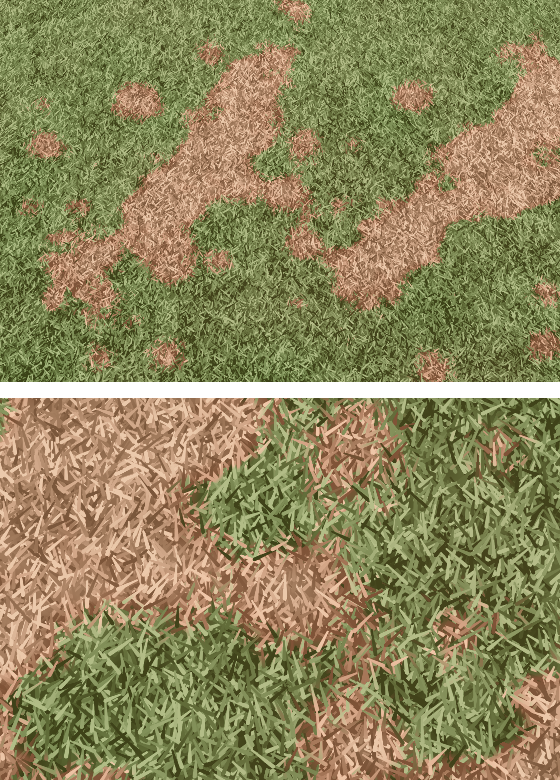
Top: the whole. Bottom: its middle third, enlarged.
A Shadertoy shader for this texture:

```glsl
// Lawn with irregular patches of dry, straw coloured grass.
// Layers of short random blades carry a tone and a dryness; patches are
// noise-warped diagonal bands and scattered spots, seen in mild perspective.
#define BLADE_CELL 0.016
#define BLADE_LAYERS 6
#define BLADE_WIDTH 0.13
#define BLADE_SPREAD 2.5
#define PERSPECTIVE 0.35
#define BAND_RADIUS 0.122
#define BAND_ROUGHNESS 0.38
#define SPOT_CELL 0.17
#define SPOT_CHANCE 0.34
#define EDGE_SCATTER 0.055
#define CLUMP_CONTRAST 0.34
#define TONE_CONTRAST 1.22

vec3 hash3(vec2 p) {
    vec3 q = fract(p.xyx * vec3(0.1031, 0.1030, 0.0973));
    q += dot(q, q.yxz + 33.33);
    return fract((q.xxy + q.yzz) * q.zyx);
}

float noise(vec2 p) {
    vec2 i = floor(p), f = fract(p);
    f = f * f * (3.0 - 2.0 * f);
    vec2 e = vec2(0.0, 1.0);
    return mix(mix(hash3(i).x, hash3(i + e.yx).x, f.x),
               mix(hash3(i + e.xy).x, hash3(i + e.yy).x, f.x), f.y);
}

float fbm(vec2 p) {
    float sum = 0.0, amp = 0.5;
    for (int i = 0; i < 4; i++) {
        sum += amp * noise(p);
        p = p * 2.03 + 17.3;
        amp *= 0.5;
    }
    return sum / 0.9375;
}

// Signed distance to the dry patches, negative inside
float patchDistance(vec2 p) {
    vec2 flatP = p * vec2(1.0, 1.25);
    float rough = fbm(flatP * 6.5 + 40.0) - 0.5;
    float d = 1.0;

    // Two large bands rising to the right
    for (int i = 0; i < 2; i++) {
        float k = float(i);
        vec2 rel = p - vec2(0.24 + 0.72 * k, 0.31);
        vec2 axis = vec2(0.40 + 0.14 * k, 0.43);
        float h = clamp(dot(rel, axis) / dot(axis, axis), 0.0, 1.0);
        float band = length(rel - axis * h) - BAND_RADIUS + 0.025 * h;
        d = min(d, band + rough * BAND_ROUGHNESS);
    }

    // Small scattered spots
    vec2 cell = floor(flatP / SPOT_CELL);
    for (int y = -1; y <= 1; y++)
    for (int x = -1; x <= 1; x++) {
        vec2 id = cell + vec2(x, y);
        vec3 rnd = hash3(id + 71.0);
        vec2 center = (id + 0.2 + 0.6 * rnd.xy) * SPOT_CELL;
        float radius = mix(0.022, 0.05, hash3(id + 135.0).x);
        float spot = length(flatP - center) - radius + rough * 0.12;
        if (rnd.z < SPOT_CHANCE) d = min(d, spot);
    }
    return d;
}

// Tone 0..1 to colour
vec3 greenRamp(float t) {
    vec3 c = mix(vec3(0.25, 0.26, 0.10), vec3(0.38, 0.42, 0.22), smoothstep(0.0, 0.2, t));
    c = mix(c, vec3(0.51, 0.565, 0.35), smoothstep(0.2, 0.55, t));
    return mix(c, vec3(0.70, 0.74, 0.53), smoothstep(0.55, 1.0, t));
}

vec3 strawRamp(float t) {
    vec3 c = mix(vec3(0.48, 0.34, 0.23), vec3(0.63, 0.48, 0.36), smoothstep(0.0, 0.28, t));
    c = mix(c, vec3(0.82, 0.66, 0.54), smoothstep(0.28, 0.72, t));
    return mix(c, vec3(0.92, 0.79, 0.67), smoothstep(0.72, 1.0, t));
}

// Topmost blade at q: x = tone, y = random for the edge scatter
vec2 bladeField(vec2 q, float pixel) {
    vec2 result = vec2(0.18, 0.5);
    for (int layer = 0; layer < BLADE_LAYERS; layer++) {
        vec2 g = q / BLADE_CELL + float(layer) * vec2(37.37, 61.71) + 300.0;
        for (int y = -1; y <= 1; y++)
        for (int x = -1; x <= 1; x++) {
            vec2 id = floor(g) + vec2(x, y);
            vec3 place = hash3(id);
            vec3 look = hash3(id + 211.0);
            float angle = (place.z - 0.5) * BLADE_SPREAD;
            vec2 dir = vec2(sin(angle), cos(angle));
            vec2 rel = g - id - place.xy;
            float along = dot(rel, dir);
            float reach = mix(0.45, 0.9, look.z);
            float taper = 1.0 - 0.5 * smoothstep(-reach, reach, along);
            vec2 over = vec2(dot(rel, vec2(dir.y, -dir.x)), max(abs(along) - reach, 0.0));
            float edge = length(over) - BLADE_WIDTH * taper;
            float cover = 1.0 - smoothstep(-0.5 * pixel, 0.5 * pixel, edge);
            result = mix(result, look.xy, cover);
        }
    }
    return result;
}

void mainImage(out vec4 fragColor, in vec2 fragCoord) {
    vec2 p = fragCoord / iResolution.y;

    // Ground coordinates shrink towards the top
    float scale = 1.0 - PERSPECTIVE * p.y;
    vec2 q = vec2((p.x - 0.73) / scale, -log(scale) / PERSPECTIVE);
    vec2 blade = bladeField(q, 1.0 / (iResolution.y * scale * BLADE_CELL));

    // Dry where the patch covers the blade, with a ragged rim
    float d = patchDistance(p);
    float dry = 1.0 - smoothstep(-0.012, 0.012, d + (blade.y - 0.5) * EDGE_SCATTER);
    float rim = smoothstep(-0.06, 0.0, d);

    // Blade tone with clumps and a paler far end
    float clump = noise(q * 16.0) * 0.6 + noise(q * 37.0 + 9.0) * 0.4 - 0.5;
    float tone = 0.5 + (blade.x - 0.5) * TONE_CONTRAST + clump * CLUMP_CONTRAST;
    tone += 0.14 * (p.y - 0.5);

    vec3 green = greenRamp(clamp(tone, 0.0, 1.0));
    green += vec3(0.02, 0.0, 0.01) * (2.0 * noise(q * 5.0) - 1.0);
    vec3 straw = strawRamp(clamp(tone + 0.06 - 0.16 * rim, 0.0, 1.0));
    straw += vec3(0.02, -0.015, -0.015) * rim;
    fragColor = vec4(mix(green, straw, dry), 1.0);
}
```
